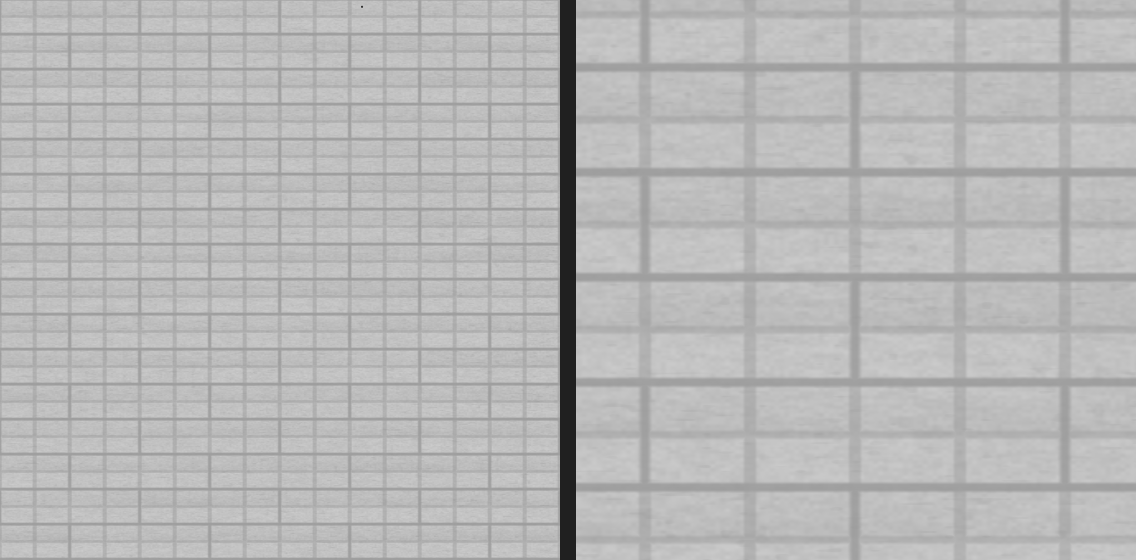
Left: the whole. Right: its middle third, enlarged.
Reproduce this texture procedurally as a Shadertoy shader.

```glsl
// Pale grey running-bond brick wall overlaid with a faint grid and fine horizontal streaks.
#define ROWS 16.0            // brick courses, also grid columns
#define CELLS_PER_BRICK 4.0  // grid cells along one brick
#define JOINT_WIDTH 0.0052   // main horizontal joint
#define BRICK_END_WIDTH 0.0044
#define GRID_WIDTH 0.0072    // faint vertical line
#define MID_WIDTH 0.0046     // faint line halfway up a course
#define FACE_COLOR vec3(0.757)
#define GRID_COLOR vec3(0.685)
#define JOINT_COLOR vec3(0.625)
#define STREAK_AMOUNT 0.075
#define SHADE_AMOUNT 0.026
#define JOINT_OFFSET vec2(-0.0006, 0.0016)

float hash(vec2 p) {
    vec3 q = fract(vec3(p.xyx) * 0.1031);
    q += dot(q, q.yzx + 33.33);
    return fract((q.x + q.y) * q.z);
}

// Value noise on a lattice that wraps after "period" cells.
float wrapNoise(vec2 uv, vec2 period, float seed) {
    vec2 p = uv * period;
    vec2 i = floor(p), f = fract(p);
    f = f * f * (3.0 - 2.0 * f);
    vec2 a = mod(i, period) + seed, b = mod(i + 1.0, period) + seed;
    return mix(mix(hash(a), hash(vec2(b.x, a.y)), f.x),
               mix(hash(vec2(a.x, b.y)), hash(b), f.x), f.y);
}

// Soft line at every whole value of t; width is in canvas units.
float lineMask(float t, float cells, float width) {
    float d = abs(fract(t + 0.5) - 0.5) / cells;
    float soft = max(0.75 / iResolution.y, 0.0013);
    return 1.0 - smoothstep(-soft, soft, d - 0.5 * width);
}

void mainImage(out vec4 fragColor, in vec2 fragCoord) {
    vec2 uv = fragCoord / iResolution.xy;
    vec2 grid = (uv - JOINT_OFFSET) * ROWS;

    // Running bond: every other course slides by half a brick
    float row = mod(floor(grid.y), ROWS);
    float bricks = ROWS / CELLS_PER_BRICK;
    float along = grid.x / CELLS_PER_BRICK + 0.5 * mod(row + 1.0, 2.0);
    vec2 brick = vec2(mod(floor(along), bricks), row);
    float height = fract(grid.y);

    // Face: upper half sinks into shade toward the middle line
    float upper = smoothstep(0.46, 0.54, height);
    float shade = upper * mix(1.0, 0.25, smoothstep(0.5, 0.95, height));
    float tone = -SHADE_AMOUNT * shade * (0.7 + 0.5 * hash(brick + 7.0));
    tone += 0.005 * (1.0 - upper);
    tone += 0.006 * (hash(brick + 31.0) - 0.5);

    // Wear: broad stains, long streaks and fine grain
    tone += 0.012 * (wrapNoise(uv, vec2(10.0, 48.0), 3.0) - 0.5);
    float streak = 0.22 * wrapNoise(uv, vec2(40.0, 220.0), 11.0)
                 + 0.38 * wrapNoise(uv, vec2(130.0, 400.0), 23.0)
                 + 0.40 * wrapNoise(uv, vec2(340.0, 460.0), 41.0) - 0.5;
    tone += STREAK_AMOUNT * streak;
    float scratch = smoothstep(0.78, 0.95, wrapNoise(uv, vec2(90.0, 360.0), 57.0));
    tone -= 0.025 * scratch;

    // Faint grid, then the darker joints above it
    float gridLine = max(0.95 * lineMask(grid.x, ROWS, GRID_WIDTH),
                         0.90 * lineMask(grid.y + 0.5, ROWS, MID_WIDTH));
    float joint = max(lineMask(grid.y, ROWS, JOINT_WIDTH),
                      0.90 * lineMask(along, bricks, BRICK_END_WIDTH));
    vec3 color = mix(FACE_COLOR, GRID_COLOR, gridLine);
    color = mix(color, JOINT_COLOR, joint);
    color += tone * (1.0 - 0.35 * gridLine) * (1.0 - 0.7 * joint);

    // One tiny dark speck
    float speck = 1.0 - smoothstep(0.0010, 0.0028, length(uv - vec2(0.6465, 0.988)));
    color = mix(color, vec3(0.2), speck);

    fragColor = vec4(color, 1.0);
}
```
